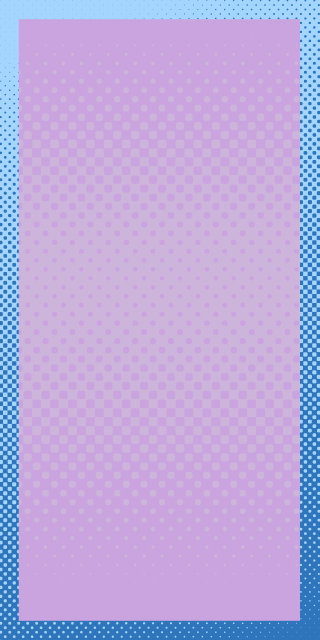
This background is drawn by a WebGL 1 fragment shader. Its source:

```glsl
precision highp float;
// A lilac panel with a band of soft halftone dots, framed by a blue border.
// Both halftones threshold a product of cosines, which grows from round dots
// through a checkerboard into round holes as the ink coverage rises.

uniform vec2 u_resolution;

#define PANEL_MIN vec2(0.0586, 0.0600)   // left and bottom margins
#define PANEL_MAX vec2(0.0625, 0.0600)   // right and top margins
#define PANEL_PERIOD 0.0560
#define BORDER_PERIOD 0.0280
#define GRID_ORIGIN vec2(0.3384, 1.3263)
#define BAND_BOTTOM 0.043
#define BAND_PEAK 0.566
#define BAND_TOP 0.970
#define BAND_COVERAGE 0.90

const float TAU = 6.2831853;
const vec3 LILAC = vec3(0.790, 0.645, 0.873);
const vec3 MAUVE = vec3(0.800, 0.706, 0.860);
const vec3 SKY = vec3(0.645, 0.835, 1.000);
const vec3 BLUE = vec3(0.180, 0.460, 0.735);

// Ink amount at p for a staggered dot grid; coverage is the inked area share.
float halftone(vec2 p, float period, float coverage, float pixel) {
  vec2 phase = (p - GRID_ORIGIN) * TAU / period;
  vec2 c = cos(phase);
  vec2 s = sin(phase);
  float field = c.x * c.y;
  float slope = max(length(vec2(s.x * c.y, c.x * s.y)), 0.15) * TAU / period;

  // Area share to field level: exact at the ends and at one half.
  float balance = 1.0 - 2.0 * clamp(coverage, 0.0, 1.0);
  float level = 1.03 * sign(balance) * pow(abs(balance), 1.57);
  return clamp(0.5 + (field - level) / (slope * pixel), 0.0, 1.0);
}

// Vertical band: rises quickly from the top, fades slowly to the bottom.
float bandCoverage(float y) {
  float rise = clamp((y - BAND_BOTTOM) / (BAND_PEAK - BAND_BOTTOM), 0.0, 1.0);
  float lower = smoothstep(0.0, 1.0, pow(rise, 1.1));
  float upper = 1.0 - smoothstep(BAND_PEAK, BAND_TOP, y);
  return BAND_COVERAGE * min(lower, upper);
}

// Slanted ramp: clear at the upper left, solid at the lower right.
float borderCoverage(vec2 uv) {
  return 0.945 * (1.0 - uv.y) + 0.17 * uv.x - 0.095;
}

// Antialiased inside of the panel rectangle.
float panelMask(vec2 p, vec2 size, float pixel) {
  vec2 inset = min(p - PANEL_MIN, size - PANEL_MAX - p);
  return clamp(0.5 + min(inset.x, inset.y) / pixel, 0.0, 1.0);
}

void main() {
  // Canvas width is one unit.
  float pixel = 1.0 / u_resolution.x;
  vec2 p = gl_FragCoord.xy * pixel;
  vec2 uv = gl_FragCoord.xy / u_resolution;
  vec2 size = u_resolution * pixel;

  float borderInk = halftone(p, BORDER_PERIOD, borderCoverage(uv), pixel);
  float panelInk = halftone(p, PANEL_PERIOD, bandCoverage(uv.y), pixel);

  vec3 border = mix(SKY, BLUE, borderInk);
  vec3 panel = mix(LILAC, MAUVE, panelInk);
  gl_FragColor = vec4(mix(border, panel, panelMask(p, size, pixel)), 1.0);
}
```
